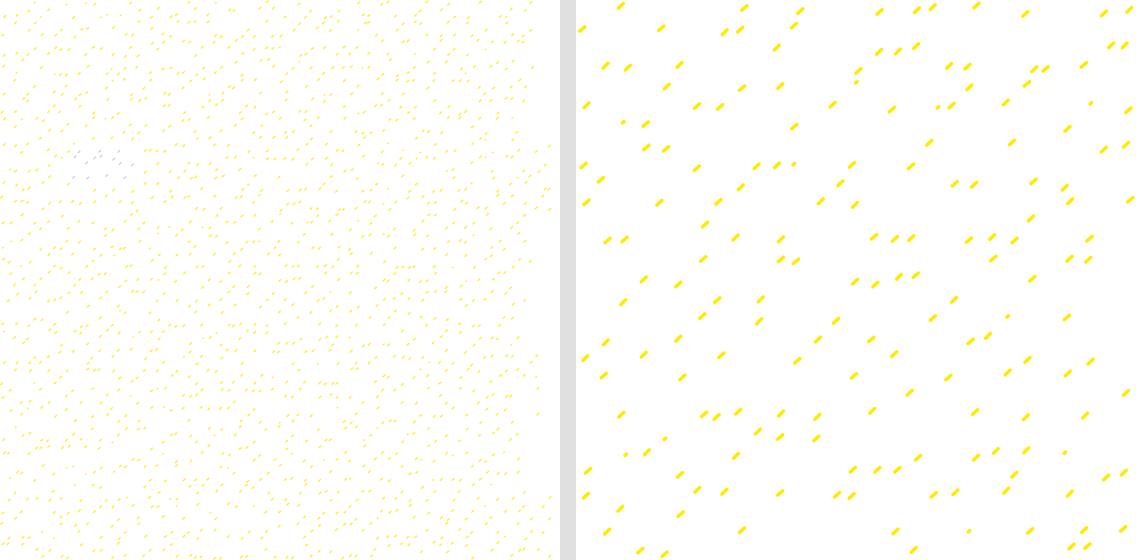
Left: the whole. Right: its middle third, enlarged.
Write a Shadertoy shader that draws this pattern.

```glsl
// Evenly scattered pairs of short slanted yellow dashes on white, with a ragged right margin.
#define CELLS 29.0          // cells across the canvas, one pair in each
#define JITTER 0.5          // wander of a dash inside its slot
#define RISING_SHARE 0.7    // share of pairs that rise to the right, others lie level
#define SINGLE_SHARE 0.06   // share of cells with only one dash
#define SHORT_SHARE 0.08    // share of stubby dashes
#define HALF_LENGTH 0.0020  // half of the dash spine, canvas units
#define RADIUS 0.00102      // half of the dash thickness
#define TILT 0.75           // dash angle in radians
#define SOFTNESS 0.78       // edge blur in output pixels
#define YELLOW vec3(1.0, 0.918, 0.0)
#define GREY vec3(0.78)

vec2 hash2(vec2 p) {
    vec3 q = fract(p.xyx * vec3(0.1031, 0.1030, 0.0973));
    q += dot(q, q.yzx + 33.33);
    return fract((q.xx + q.yz) * q.zy);
}

// Distance to a capsule centred at the origin, lying along dir
float dashDistance(vec2 p, vec2 dir, float halfLength) {
    float along = clamp(dot(p, dir), -halfLength, halfLength);
    return length(p - dir * along) - RADIUS;
}

// Right limit of the pattern, stepping in horizontal bands
float rightLimit(float y) {
    return mix(0.92, 0.99, hash2(vec2(floor(y * 8.0), 71.0)).x);
}

// Small oval patch in which the dashes turn grey
bool inGreyPatch(vec2 p) {
    return length((p - vec2(0.175, 0.705)) / vec2(0.065, 0.036)) < 1.0;
}

void mainImage(out vec4 fragColor, in vec2 fragCoord) {
    float canvas = min(iResolution.x, iResolution.y);
    vec2 uv = fragCoord / canvas;
    float blur = SOFTNESS / canvas;
    vec2 home = floor(uv * CELLS);
    vec3 color = vec3(1.0);

    for (int j = -1; j <= 1; j++) {
        for (int i = -1; i <= 1; i++) {
            // Each cell has three by three slots and fills two neighbours
            vec2 cell = home + vec2(i, j);
            vec2 seed = cell + 10.0;
            vec2 firstSlot = floor(3.0 * hash2(seed + 57.0));
            vec2 kind = hash2(seed + 311.0);
            vec2 stride = kind.x < RISING_SHARE ? vec2(1.0) : vec2(1.0, 0.0);
            float count = kind.y < SINGLE_SHARE ? 1.0 : 2.0;

            for (float k = 0.0; k < count; k++) {
                vec2 pick = hash2(seed * 3.0 + k + 523.0);
                vec2 jitter = hash2(seed * 5.0 + k * 7.0 + 131.0) - 0.5;
                vec2 slot = mod(firstSlot + k * stride, 3.0);
                vec2 center = (cell + (slot + 0.5 + JITTER * jitter) / 3.0) / CELLS;
                if (center.x > rightLimit(center.y)) continue;

                // Draw the dash with slight variation of angle and length
                float angle = TILT + 0.1 * (pick.x - 0.5);
                float halfLength = HALF_LENGTH * (pick.y < SHORT_SHARE ? 0.3 : 1.0);
                float d = dashDistance(uv - center, vec2(cos(angle), sin(angle)), halfLength);
                vec3 ink = inGreyPatch(center) ? GREY : YELLOW;
                color = mix(color, ink, 1.0 - smoothstep(-blur, blur, d));
            }
        }
    }
    fragColor = vec4(color, 1.0);
}
```
